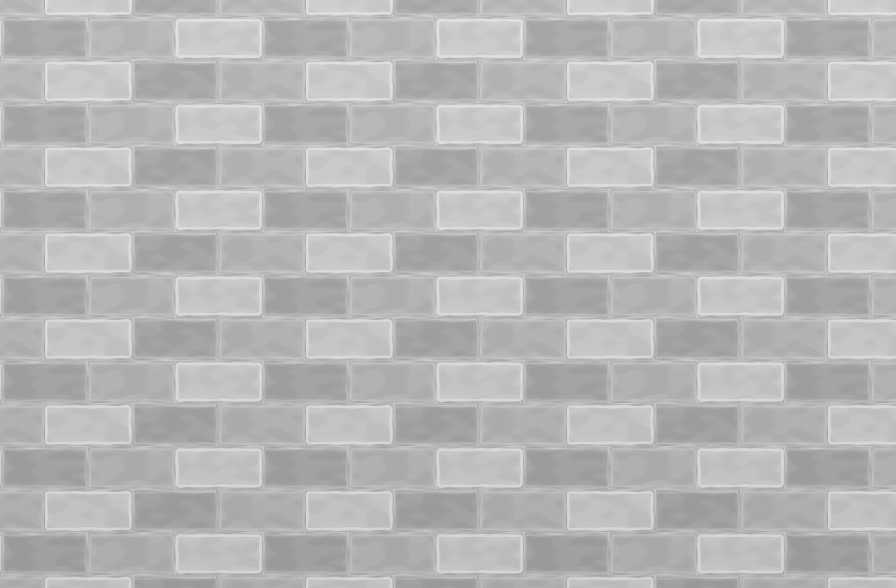
Reproduce this texture procedurally as a Shadertoy shader.

```glsl
// Painted grey brick wall in running bond: dark, mid and light bricks alternate.
// Each brick is a wobbly rounded box with a pale rim and soft tonal blotches;
// the joints carry streaky mortar and the wall brightens gently upwards.

#define GRID vec2(10.30, 13.69)    // bricks across, courses down
#define ORIGIN vec2(0.015, 0.394)  // first joint, from the top left
#define BRICK_ASPECT 2.026         // brick pitch in course heights
#define JOINT vec2(0.042, 0.068)   // half joint width, in course heights
#define CORNER 0.07
#define WOBBLE 0.022
#define TONES vec3(0.628, 0.683, 0.757)
#define RIM_TONES vec3(0.715, 0.755, 0.850)
#define MORTAR 0.735
#define LIGHT_RANGE vec2(-0.018, 0.032)

vec2 hashGradient(vec2 cell) {
    vec3 h = fract(cell.xyx * vec3(0.1031, 0.1030, 0.0973));
    h += dot(h, h.yzx + 33.33);
    float angle = 6.2832 * fract((h.x + h.y) * h.z);
    return vec2(cos(angle), sin(angle));
}

float gradientNoise(vec2 p) {
    vec2 i = floor(p), f = fract(p);
    vec2 s = f * f * f * (f * (f * 6.0 - 15.0) + 10.0);
    vec2 e = vec2(0.0, 1.0);
    float low = mix(dot(hashGradient(i), f),
                    dot(hashGradient(i + e.yx), f - e.yx), s.x);
    float high = mix(dot(hashGradient(i + e.xy), f - e.xy),
                     dot(hashGradient(i + e.yy), f - e.yy), s.x);
    return mix(low, high, s.y);
}

float roundedBox(vec2 p, vec2 halfSize, float radius) {
    vec2 q = abs(p) - halfSize + radius;
    return length(max(q, 0.0)) + min(max(q.x, q.y), 0.0) - radius;
}

// Soft line of the given half width around zero distance
float stroke(float dist, float halfWidth, float aa) {
    return 1.0 - smoothstep(halfWidth - aa, halfWidth + aa, abs(dist));
}

void mainImage(out vec4 fragColor, in vec2 fragCoord) {
    vec2 uv = fragCoord / iResolution.xy;
    float aa = 0.7 * GRID.y / iResolution.y;

    // Brick lattice: odd courses slide by one and a half bricks
    vec2 wall = vec2(uv.x, 1.0 - uv.y) * GRID - ORIGIN;
    float course = floor(wall.y);
    float parity = mod(course, 2.0);
    wall.x -= 1.5 * parity;
    float kind = mod(floor(wall.x), 3.0);
    vec3 pick = vec3(equal(vec3(kind), vec3(0.0, 1.0, 2.0)));
    vec2 local = (fract(wall) - 0.5) * vec2(BRICK_ASPECT, 1.0);

    // Surface variation repeats with the three brick kinds and two courses
    vec2 seed = local + vec2(17.0 * kind + 5.0, 11.0 * parity + 3.0);
    vec2 warp = vec2(gradientNoise(seed * 2.7), gradientNoise(seed.yx * 2.7 + 40.0));
    vec2 halfSize = vec2(0.5 * BRICK_ASPECT, 0.5) - JOINT;
    halfSize.x += 0.012 * (pick.z - pick.x);
    float dist = roundedBox(local + WOBBLE * warp, halfSize, CORNER);

    // Mortar with streaks running along the joints
    float along = gradientNoise(seed * vec2(2.0, 17.0));
    float across = gradientNoise(seed * vec2(19.0, 2.5) + 70.0);
    bool sideJoint = abs(local.x) > halfSize.x;
    float streak = sideJoint ? across : along;
    float tone = MORTAR + 0.13 * streak;
    tone -= 0.035 * stroke(dist - 0.045, 0.012, aa);

    // Brick face: stepped blotches and a slightly raised inner border
    float blotch = gradientNoise(seed * vec2(1.7, 3.2) + 9.0);
    float face = dot(TONES, pick);
    face += 0.014 * smoothstep(0.02, 0.07, blotch) - 0.010 * smoothstep(0.05, 0.12, -blotch);
    face += 0.012 * smoothstep(-0.13, -0.09, dist + 0.10 * blotch);
    face += 0.008 * gradientNoise(seed * vec2(3.0, 24.0));
    tone = mix(tone, face, 1.0 - smoothstep(-aa, aa, dist));

    // Pale hand-drawn rim, strongest on the light bricks
    float rimWidth = 0.020 + 0.010 * pick.z + 0.020 * gradientNoise(seed * 4.0 + 23.0);
    float rim = stroke(dist + 0.010, rimWidth, aa);
    tone = mix(tone, dot(RIM_TONES, pick), rim * (0.70 + 0.25 * pick.z));

    // Vertical light falloff with a barely cool cast
    tone += mix(LIGHT_RANGE.x, LIGHT_RANGE.y, uv.y);
    fragColor = vec4(vec3(tone) + vec3(-0.001, 0.001, 0.002), 1.0);
}
```
